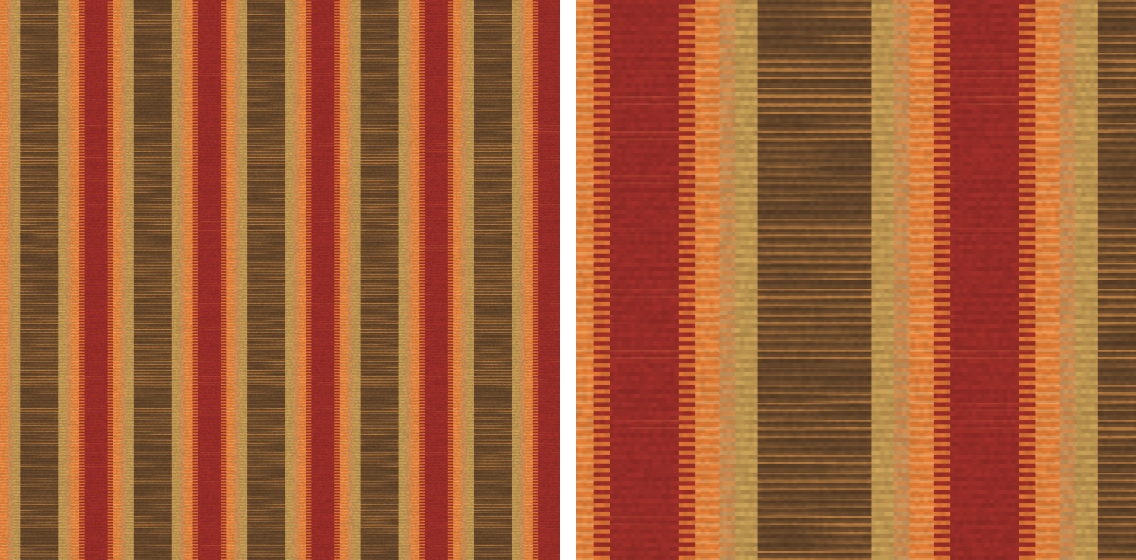
Left: the whole. Right: its middle third, enlarged.
Write a WebGL 2 fragment shader that draws this texture.

```glsl
#version 300 es
precision highp float;
// Woven awning cloth: mirrored vertical stripes in brown, gold, orange and red with ribbed weft threads.

uniform vec2 u_resolution;
out vec4 outColor;

// Layout, in fractions of the canvas
const float PERIOD       = 0.2025;   // one full set of stripes
const float BROWN_CENTER = 0.0703;
const float BROWN_EDGE   = 0.0339;   // distances from the brown center
const float GOLD_EDGE    = 0.0473;
const float TAN_EDGE     = 0.0566;
const float ORANGE_EDGE  = 0.0710;
const float COMB_EDGE    = 0.0808;

// Weave
const float ROWS         = 192.0;    // weft ribs up the canvas
const float WARP_THREADS = 384.0;
const float GRAIN        = 0.06;

// Colours
const vec3 BROWN_DARK   = vec3(0.34, 0.235, 0.145);
const vec3 BROWN_MID    = vec3(0.43, 0.30, 0.18);
const vec3 BROWN_STREAK = vec3(0.69, 0.46, 0.23);
const vec3 GOLD         = vec3(0.76, 0.61, 0.33);
const vec3 GOLD_SHADE   = vec3(0.66, 0.50, 0.27);
const vec3 TAN          = vec3(0.75, 0.56, 0.35);
const vec3 ORANGE       = vec3(0.86, 0.47, 0.20);
const vec3 ORANGE_LIGHT = vec3(0.87, 0.60, 0.36);
const vec3 RED          = vec3(0.60, 0.175, 0.155);
const vec3 RED_SHADE    = vec3(0.52, 0.145, 0.13);
const vec3 RED_LIGHT    = vec3(0.69, 0.29, 0.20);

float hash(vec2 p) {
    p = fract(p * vec2(0.1031, 0.1137));
    p += dot(p, p.yx + 33.33);
    return fract((p.x + p.y) * p.x * 43.7);
}

// Smooth along x, independent from row to row
float threadNoise(float x, float row) {
    float cell = floor(x);
    float t = smoothstep(0.0, 1.0, x - cell);
    return mix(hash(vec2(cell, row)), hash(vec2(cell + 1.0, row)), t);
}

float pulseArea(float x, float duty) {
    return floor(x) * duty + min(fract(x), duty);
}

// Square wave averaged over the given footprint
float pulse(float x, float duty, float footprint) {
    float h = 0.5 * footprint;
    return (pulseArea(x + h, duty) - pulseArea(x - h, duty)) / footprint;
}

float pastEdge(float d, float edge, float pixel) {
    return smoothstep(edge - 0.6 * pixel, edge + 0.6 * pixel, d);
}

void main() {
    vec2 uv = gl_FragCoord.xy / u_resolution;
    vec2 pixel = 1.0 / u_resolution;

    // Distance from the nearest brown center mirrors every stripe
    float d = abs(mod(uv.x - BROWN_CENTER + 0.5 * PERIOD, PERIOD) - 0.5 * PERIOD);

    // Weft ribs, with uneven yarn in each row
    float y = uv.y * ROWS;
    float row = floor(y);
    float footprint = ROWS * pixel.y;
    float rib = pulse(y, 0.5, footprint);
    float thinRib = pulse(y + 0.2, 0.4, footprint);
    float rowTone = hash(vec2(row, 7.0));
    float slub = threadNoise(uv.x * 24.0, row + 301.0);
    float cluster = threadNoise(uv.y * 34.0, 19.0);

    // Brown ground with broken ochre streaks
    float streak = smoothstep(0.35, 0.95, 0.5 * rowTone + 0.4 * slub + 0.25 * cluster);
    vec3 brown = mix(BROWN_DARK, BROWN_MID, 0.65 * rib + 0.35 * slub);
    brown = mix(brown, BROWN_STREAK, streak * thinRib);

    // Gold, tan and orange ribs
    vec3 gold = mix(GOLD_SHADE, GOLD, 0.35 + 0.65 * rib);
    float paleRow = thinRib * (0.55 + 0.45 * rowTone);
    vec3 orange = mix(ORANGE, ORANGE_LIGHT, paleRow);
    vec3 tanBand = mix(mix(ORANGE, TAN, 0.55), TAN, rib);

    // Red ground with faint dark ribs and rare lighter yarns
    vec3 red = mix(RED, RED_SHADE, 0.5 * rib * (0.4 + 0.6 * rowTone));
    red = mix(red, RED_LIGHT, 0.6 * smoothstep(0.72, 1.0, 0.65 * rowTone + 0.4 * slub) * thinRib);
    vec3 comb = mix(red, ORANGE, 0.9 * rib);

    // Stripes from the brown center outward
    vec3 color = mix(brown, gold, pastEdge(d, BROWN_EDGE, pixel.x));
    color = mix(color, tanBand, pastEdge(d, GOLD_EDGE, pixel.x));
    color = mix(color, orange, pastEdge(d, TAN_EDGE, pixel.x));
    color = mix(color, comb, pastEdge(d, ORANGE_EDGE, pixel.x));
    color = mix(color, red, pastEdge(d, COMB_EDGE, pixel.x));

    // Fine grain where warp crosses weft
    float grain = threadNoise(uv.x * WARP_THREADS, floor(y * 2.0) + 900.0) - 0.5;
    color *= 1.0 + GRAIN * (2.0 * grain + 0.5 * (slub - 0.5));
    outColor = vec4(color, 1.0);
}
```
